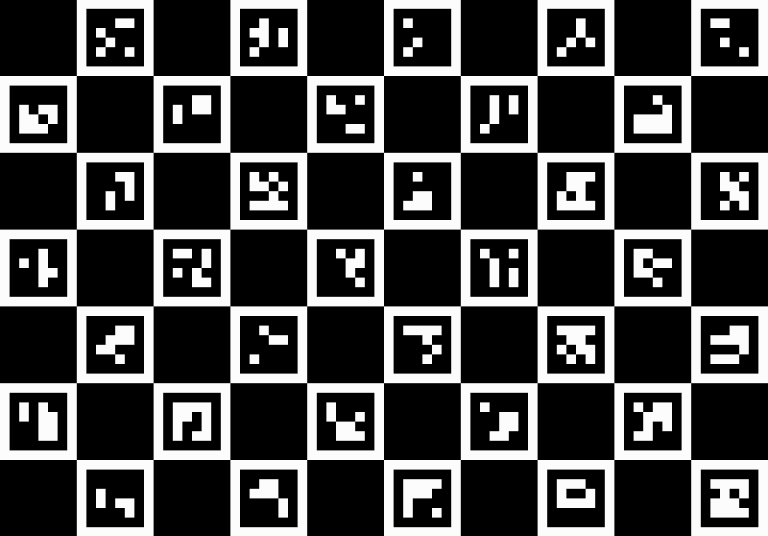
A Shadertoy shader for this pattern:

```glsl
// Calibration checkerboard: square coded markers set inside the white cells.

const vec2 BOARD_CELLS = vec2(10.0, 7.0);
const float MODULES_PER_CELL = 8.0;   // white rim, black frame, 4 x 4 code, and back
const vec3 INK = vec3(0.0);
const vec3 PAPER = vec3(0.99);

// Integer hash of a lattice point, from 0 to 1
float hash21(vec2 p) {
    uvec2 q = uvec2(ivec2(p) + 64) * uvec2(1597u, 3812u);
    uint n = (q.x ^ q.y) * 747796u + 28914u;
    n = ((n >> 15) ^ n) * 277803u;
    n = ((n >> 13) ^ n) * 668265u;
    return float((n >> 16) & 0xffffu) / 65536.0;
}

// Brightness of one whole module: 1 is paper, 0 is ink
float moduleValue(vec2 module) {
    vec2 cell = floor(module / MODULES_PER_CELL);
    if (mod(cell.x + cell.y, 2.0) < 0.5) return 0.0;

    // Square rings around the cell centre: rim, frame, then code bits
    vec2 local = module - cell * MODULES_PER_CELL;
    vec2 offset = abs(local + 0.5 - 0.5 * MODULES_PER_CELL);
    float ring = max(offset.x, offset.y);
    if (ring > 3.0) return 1.0;
    if (ring > 2.0) return 0.0;
    return step(0.5, hash21(module));
}

// Box-filtered modules: blend the four around the nearest lattice corner
float boardValue(vec2 p, float pixelWidth) {
    vec2 corner = floor(p + 0.5);
    vec2 cover = clamp((p - corner) / pixelWidth + 0.5, 0.0, 1.0);
    float below = mix(moduleValue(corner - 1.0),
                      moduleValue(corner + vec2(0.0, -1.0)), cover.x);
    float above = mix(moduleValue(corner + vec2(-1.0, 0.0)),
                      moduleValue(corner), cover.x);
    return mix(below, above, cover.y);
}

void mainImage(out vec4 fragColor, in vec2 fragCoord) {
    // The board spans the canvas width and is centred in height
    vec2 boardModules = BOARD_CELLS * MODULES_PER_CELL;
    float pixelWidth = boardModules.x / iResolution.x;
    vec2 p = (fragCoord - 0.5 * iResolution.xy) * pixelWidth + 0.5 * boardModules;

    fragColor = vec4(mix(INK, PAPER, boardValue(p, pixelWidth)), 1.0);
}
```
